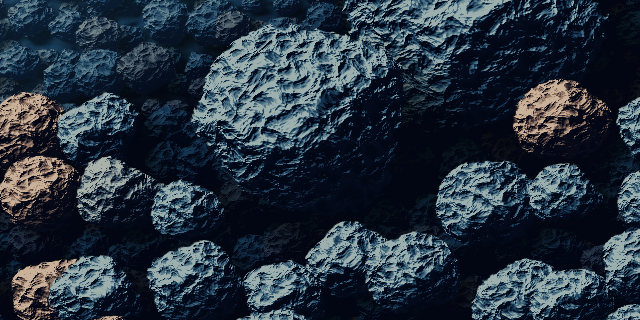
This texture is drawn by a Shadertoy shader. Its source:

```glsl
// A pile of pitted boulders, blue and tan, lit from the upper left.

float hash(vec2 p) {
    return fract(sin(dot(p, vec2(127.1, 311.7))) * 43758.5453);
}

vec2 hash2(vec2 p) {
    return vec2(hash(p), hash(p + 37.3));
}

// Distance to the nearest scattered point; cell borders form ridges
float cells(vec2 p) {
    vec2 id = floor(p), f = fract(p);
    float nearest = 4.0;
    for (int y = -1; y <= 1; y++)
    for (int x = -1; x <= 1; x++) {
        vec2 o = vec2(x, y);
        vec2 d = o + hash2(id + o) - f;
        nearest = min(nearest, dot(d, d));
    }
    return sqrt(nearest);
}

// Craters with a finer web of ridges on top
float pits(vec2 q) {
    q += 0.18 * sin(q.yx * 2.3 + 1.3 * sin(q * 1.7));
    return 0.5 * smoothstep(0.1, 0.6, cells(q))
         + 0.3 * cells(q * 2.3 + 5.0)
         + 0.16 * cells(q * 5.1 + 9.0);
}

vec2 pitSlope(vec2 q, float center, float e) {
    return vec2(pits(q + vec2(e, 0.0)), pits(q + vec2(0.0, e))) / e - center / e;
}

float smoothMin(float a, float b, float k) {
    float h = max(k - abs(a - b), 0.0) / k;
    return min(a, b) - 0.25 * h * h * k;
}

// Unit stone cut by random planes: x is outline distance, y is height
vec2 stone(vec2 p, float seed) {
    float edge = length(p) - 1.0;
    float height = sqrt(max(1.0 - dot(p, p), 0.0));
    for (int k = 0; k < 9; k++) {
        vec2 rnd = hash2(vec2(seed, float(k) * 3.7));
        float angle = float(k) * 2.4 + seed;
        float nz = 0.1 + 0.8 * rnd.x;
        float gap = 0.72 + 0.2 * rnd.y - dot(vec2(cos(angle), sin(angle)), p) * sqrt(1.0 - nz * nz);
        edge = -smoothMin(-edge, gap, 0.08);
        height = smoothMin(height, gap / nz, 0.1);
    }
    return vec2(edge, height);
}

// Colour of lit stone, from navy shadow to pale highlight
vec3 stoneColor(float t, float warm) {
    vec3 mid = mix(vec3(0.08, 0.21, 0.32), vec3(0.24, 0.19, 0.20), warm);
    vec3 bright = mix(vec3(0.27, 0.42, 0.50), vec3(0.56, 0.43, 0.36), warm);
    vec3 pale = mix(vec3(0.62, 0.69, 0.68), vec3(0.80, 0.70, 0.60), warm);
    vec3 c = mix(vec3(0.008, 0.025, 0.08), mid, smoothstep(0.0, 0.25, t));
    c = mix(c, bright, smoothstep(0.22, 0.52, t));
    return mix(c, pale, smoothstep(0.48, 0.85, t));
}

void addRock(inout vec3 col, vec2 uv, vec2 center, float r, float seed, float light, float warm) {
    vec2 p = (uv - center) / r * vec2(1.0, 1.15);

    // Cast shadow to the lower right
    col *= 0.2 + 0.8 * smoothstep(0.5, 1.3, length(p - vec2(0.35, -0.3)));
    if (dot(p, p) > 1.3) return;

    float freq = 1.5 + 12.0 * r;
    vec2 q = p * (1.0 + 0.35 * dot(p, p)) * freq + seed;
    float relief = pits(q);
    vec2 shape = stone(p, seed);
    float edge = shape.x + 0.07 * (0.5 - relief);
    float cover = 1.0 - smoothstep(-0.003 / r, 0.003 / r, edge);
    if (cover <= 0.0) return;

    // Facet normal roughened by the pits
    vec2 slope = vec2(stone(p + vec2(0.02, 0.0), seed).y, stone(p + vec2(0.0, 0.02), seed).y) - shape.y;
    vec3 n = normalize(vec3(-slope / 0.02, 1.0));
    n = normalize(n - vec3(0.55 * pitSlope(q, relief, 0.0025 / r * freq), 0.0));
    float diffuse = max(dot(n, normalize(vec3(-0.56, 0.72, 0.36))), 0.0);
    float fade = smoothstep(-1.1, 0.1, p.y - 0.45 * p.x);
    float t = light * (pow(diffuse, 1.2) * (0.4 + 1.1 * relief) * fade + 0.06 * relief);
    col = mix(col, stoneColor(t, warm), cover);
}

// Jittered grid of rocks, drawn from the top row down
void addLayer(inout vec3 col, vec2 uv, float size, float salt, float light, bool front) {
    vec2 id = floor(uv / size);
    for (int y = 1; y >= -1; y--)
    for (int x = -1; x <= 1; x++) {
        vec2 cell = id + vec2(x, y);
        vec2 rnd = hash2(cell + salt);
        vec2 center = (cell + 0.2 + 0.6 * hash2(cell + salt + 11.0)) * size;
        bool blocked = length(center - vec2(0.95, 0.64)) < 0.33
            || length(center - vec2(1.48, 0.93)) < 0.4
            || center.y - 0.35 * center.x > 0.62;
        if (rnd.x < 0.1 || (front && blocked)) continue;
        float r = size * (0.46 + 0.26 * rnd.y) * (1.1 - 0.2 * center.y);
        float warm = smoothstep(0.66, 0.74, hash(cell + salt + 5.0)) * (front ? 0.95 : 0.4);
        addRock(col, uv, center, r, 50.0 * rnd.x + 9.0 * rnd.y, light, warm);
    }
}

void mainImage(out vec4 fragColor, in vec2 fragCoord) {
    vec2 uv = fragCoord / iResolution.y;
    float haze = smoothstep(0.25, 0.95, uv.y - 0.45 * uv.x);

    // Gravel slope receding into blue haze
    float backLight = mix(0.2, 0.85, haze);
    vec3 col = stoneColor(0.45 * haze * pits(uv * vec2(16.0, 26.0)), 0.0);
    addLayer(col, uv, 0.085, 3.0, backLight, false);
    addLayer(col, uv, 0.14, 21.0, backLight, false);
    col = mix(col, vec3(0.09, 0.23, 0.34), 0.4 * haze);

    // Two great boulders, the far one first
    for (float i = 1.0; i >= 0.0; i--)
        addRock(col, uv, vec2(0.95 + 0.55 * i, 0.62 + 0.29 * i), 0.36 + 0.08 * i, 4.3 + 7.0 * i, 1.0, 0.0);

    // Foreground stones
    addLayer(col, uv, 0.24, 47.0, 1.0, true);
    fragColor = vec4(max(col, vec3(0.006, 0.022, 0.07)), 1.0);
}
```
